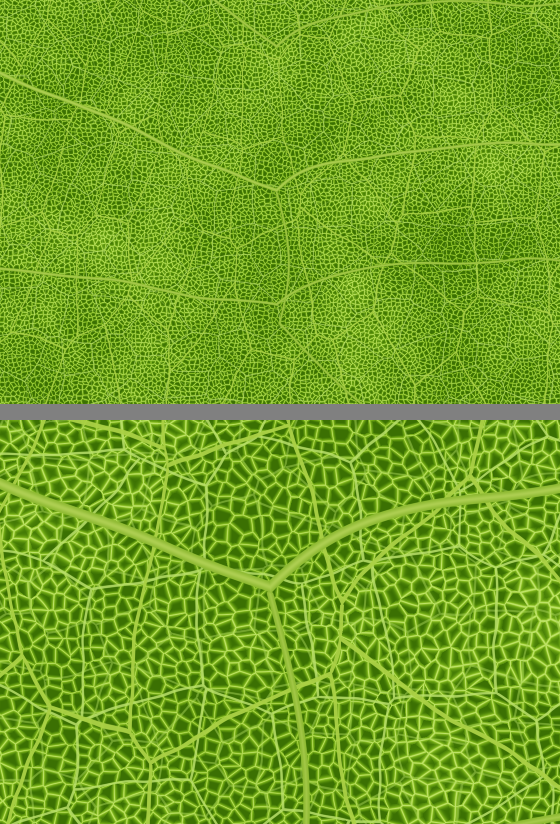
Top: the whole. Bottom: its middle third, enlarged.
Write a Shadertoy shader that draws this texture.

```glsl
// Backlit green leaf: a net of veins over dark green tissue.
// Curved main veins are distance functions; the finer veins are borders of
// Voronoi cells at four scales, bent by gradient noise and drawn over each other.

#define MESH_SCALE 92.0      // finest cells per canvas height
#define HAIR_SCALE 23.0      // thin veins around groups of cells
#define BRANCH_SCALE 11.0    // brighter branching veins
#define CROSS_SCALE vec2(6.3, 4.0)   // tall cells between main veins
#define MESH_FALLOFF 0.13    // softness of the finest net
#define MAIN_WIDTH 0.0044    // half width of the main veins
#define CROSS_WIDTH 0.0018   // half width of the cross veins
#define HAIR_WIDTH 0.0008    // half width of the thin veins
#define KINK_X 0.685         // where the main veins bend
#define PATCHINESS 0.31      // large soft changes in brightness

vec2 hash22(vec2 p) {
    vec3 a = fract(p.xyx * vec3(0.1031, 0.1030, 0.0973));
    a += dot(a, a.yzx + 33.33);
    return fract((a.xx + a.yz) * a.zy);
}

float gradientNoise(vec2 p) {
    vec2 cell = floor(p), f = fract(p);
    vec2 u = f * f * f * (f * (f * 6.0 - 15.0) + 10.0);
    vec4 corner;
    for (int i = 0; i < 4; i++) {
        vec2 o = vec2(i & 1, i >> 1);
        corner[i] = dot(hash22(cell + o) * 2.0 - 1.0, f - o);
    }
    return mix(mix(corner.x, corner.y, u.x), mix(corner.z, corner.w, u.x), u.y);
}

vec2 bend(vec2 p, float frequency) {
    return vec2(gradientNoise(p * frequency), gradientNoise(p * frequency + 31.7));
}

// Canvas distance to the border between the two nearest cell centres.
float cellBorder(vec2 p, vec2 scale, float jitter) {
    p = p * scale + scale.x * 0.37;
    vec2 cell = floor(p), f = fract(p), nearest = vec2(9.0), second = vec2(9.0);
    for (int y = -1; y <= 1; y++)
    for (int x = -1; x <= 1; x++) {
        vec2 o = vec2(x, y);
        vec2 r = o + 0.5 + jitter * (hash22(cell + o) - 0.5) - f;
        if (dot(r, r) < dot(nearest, nearest)) {
            second = nearest;
            nearest = r;
        } else if (dot(r, r) < dot(second, second)) {
            second = r;
        }
    }
    vec2 across = normalize(second - nearest);
    return dot(0.5 * (nearest + second), across) / length(across * scale);
}

float line(float d, float halfWidth) {
    float soft = 0.5 / iResolution.y;
    return 1.0 - smoothstep(halfWidth - soft, halfWidth + soft, d);
}

// Height of main vein k: falling to the kink, then rising and levelling out.
float veinHeight(float x, float k) {
    float left = max(KINK_X - x, 0.0), right = max(x - KINK_X, 0.0);
    float spacing = 0.32 + 0.04 * k + 0.3 * left;
    return 0.523 + 0.44 * left + 0.112 * (1.0 - exp(-right / 0.12))
         + k * spacing + 0.025 * gradientNoise(vec2(x * 5.0, k * 3.7 + 0.4));
}

// Distance to the main veins, with each one's own width taken off.
float mainVeins(vec2 p) {
    float d = 1.0;
    for (float k = -1.0; k <= 1.0; k++) {
        float h = veinHeight(p.x, k);
        float slope = (veinHeight(p.x + 0.001, k) - h) / 0.001;
        float width = MAIN_WIDTH * (1.0 - 0.22 * abs(k)) * (1.08 - 0.2 * p.x);
        d = min(d, abs(p.y - h) / length(vec2(1.0, slope)) - width);
    }
    // One branch runs down from the kink and turns aside.
    float turn = max(0.2 - p.y, 0.0);
    float branchX = KINK_X + 0.03 * sin((0.523 - p.y) * 9.0) + 1.2 * turn;
    float branch = abs(p.x - branchX) / (turn > 0.0 ? 1.5 : 1.03);
    float above = max(p.y - 0.523, 0.0);
    return min(d, length(vec2(branch, above)) - 0.6 * MAIN_WIDTH);
}

// Colour ramp from shaded tissue to lit veins.
vec3 leafColour(float tone) {
    float t = clamp(tone, 0.0, 1.0) * 4.0;
    vec3 c = mix(vec3(0.23, 0.44, 0.01), vec3(0.36, 0.58, 0.05), min(t, 1.0));
    c = mix(c, vec3(0.45, 0.67, 0.09), clamp(t - 1.0, 0.0, 1.0));
    c = mix(c, vec3(0.58, 0.77, 0.17), clamp(t - 2.0, 0.0, 1.0));
    return mix(c, vec3(0.74, 0.89, 0.40), clamp(t - 3.0, 0.0, 1.0));
}

vec3 leaf(vec2 p) {
    vec2 q = p + 0.014 * bend(p, 9.0) + 0.003 * bend(p, 38.0);
    vec2 skewed = q - vec2(0.35 * q.y * smoothstep(0.8, 0.0, p.x), 0.0);

    // Distances to each order of vein
    float mesh = cellBorder(q, vec2(MESH_SCALE), 0.85) * MESH_SCALE;
    float hair = cellBorder(q, vec2(HAIR_SCALE), 0.85);
    float branch = cellBorder(q, vec2(BRANCH_SCALE), 0.9);
    float cross = cellBorder(skewed, CROSS_SCALE, 0.8);
    float mainDistance = mainVeins(p);

    // Finest net and soft patches of light, shaded beside the larger veins
    float patches = gradientNoise(p * 4.0) + 0.6 * gradientNoise(p * 11.0 + 5.0);
    float tone = 1.2 * exp(-mesh / MESH_FALLOFF) - 0.03 + PATCHINESS * patches;
    float beside = min(min(branch, cross), max(mainDistance, 0.0));
    tone -= 0.2 * exp(-beside / 0.006);
    vec3 colour = leafColour(tone);

    // Thin veins, branches, then cross veins
    colour = mix(colour, vec3(0.66, 0.83, 0.34), 0.5 * line(hair, HAIR_WIDTH));
    colour = mix(colour, vec3(0.73, 0.88, 0.42), 0.85 * line(branch, HAIR_WIDTH * 1.3));
    colour = mix(colour, vec3(0.67, 0.82, 0.27), 0.95 * line(cross, CROSS_WIDTH));

    // Main veins, a little paler along the middle
    float ridge = smoothstep(0.0, -MAIN_WIDTH, mainDistance);
    vec3 veinColour = mix(vec3(0.56, 0.73, 0.20), vec3(0.68, 0.81, 0.32), ridge);
    return mix(colour, veinColour, line(mainDistance, 0.0));
}

void mainImage(out vec4 fragColor, in vec2 fragCoord) {
    // Four samples per pixel smooth the fine net
    vec3 sum = vec3(0.0);
    for (int i = 0; i < 4; i++) {
        vec2 offset = (vec2(i & 1, i >> 1) - 0.5) * 0.45;
        sum += leaf((fragCoord + offset) / iResolution.y);
    }
    fragColor = vec4(sum / 4.0, 1.0);
}
```
